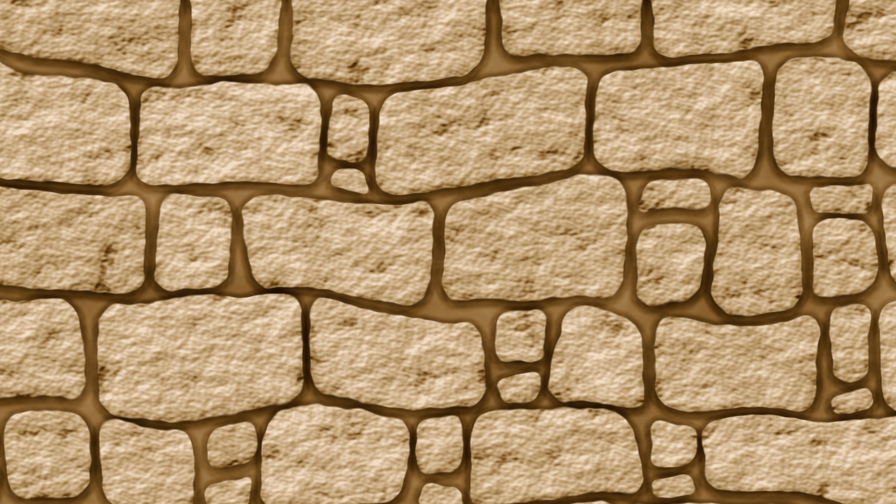
Write a Shadertoy shader that draws this texture.

```glsl
// A dry wall of rough sandstone blocks with dark, shadowed joints

float hash(vec2 p) {
    vec3 q = fract(p.xyx * 0.1031);
    q += dot(q, q.yzx + 33.33);
    return fract((q.x + q.y) * q.z);
}

vec2 gradient(vec2 cell) {
    float angle = 6.2832 * hash(cell);
    return vec2(cos(angle), sin(angle));
}

float noise(vec2 p) {
    vec2 i = floor(p), f = p - i;
    vec2 u = f * f * f * (f * (f * 6.0 - 15.0) + 10.0);
    vec2 e = vec2(1.0, 0.0);
    float low = mix(dot(gradient(i), f), dot(gradient(i + e), f - e), u.x);
    float high = mix(dot(gradient(i + e.yx), f - e.yx), dot(gradient(i + 1.0), f - 1.0), u.x);
    return mix(low, high, u.y);
}

// Rough stone relief, slightly stretched along the courses
float relief(vec2 p) {
    p *= vec2(12.0, 18.0);
    float sum = 0.0, amp = 1.0;
    for (int i = 0; i < 4; i++) {
        sum += amp * noise(p);
        p = mat2(0.98, 0.17, -0.17, 0.98) * p * 2.0 + 5.3;
        amp *= 0.66;
    }
    return sum;
}

// Jittered joint position between neighbouring cells
float joint(float i, float seed, float jitter) {
    return i + jitter * (hash(vec2(i, seed) + 60.0) - 0.5);
}

float findCell(float x, float seed, float jitter) {
    float i = floor(x);
    if (x < joint(i, seed, jitter)) return i - 1.0;
    return x > joint(i + 1.0, seed, jitter) ? i + 1.0 : i;
}

// Returns: distance to the stone, height within it (-1 to 1), random stone value
vec3 wall(vec2 p) {
    vec2 size = vec2(0.38, 0.212);
    float rough = 0.005 * noise(p * 14.0) + 0.004 * noise(p * 37.0);
    p += vec2(0.035, 0.07) * vec2(noise(p * 2.6), noise(p * 2.3 + 7.7));
    p.y += 0.016 * noise(p * 7.0 + 3.1);

    // Course and block
    float row = findCell(p.y / size.y, 3.0, 0.35);
    p.x += 0.9 * hash(vec2(row, 11.0) + 20.0);
    float col = findCell(p.x / size.x, row, 0.75);
    vec2 id = vec2(col, row) + 40.0;
    vec2 lo = size * vec2(joint(col, row, 0.75), joint(row, 3.0, 0.35));
    vec2 hi = size * vec2(joint(col + 1.0, row, 0.75), joint(row + 1.0, 3.0, 0.35));

    // Some blocks give up one end to a pair of small filler stones
    float pick = hash(id + 5.5);
    if (pick < 0.45 && hi.x - lo.x > 0.27) {
        float cut = hi.x - 0.1 - 0.13 * pick;
        if (p.x < cut) hi.x = cut;
        else {
            lo.x = cut;
            float split = mix(lo.y, hi.y, 0.3 + 0.9 * pick);
            if (p.y < split) { hi.y = split; id += 91.0; }
            else { lo.y = split; id += 173.0; }
        }
    }

    // Rounded quadrilateral with four tilted sides
    vec2 halfSize = 0.5 * (hi - lo);
    vec2 q = p - 0.5 * (lo + hi);
    vec2 s = q / halfSize;
    vec4 tilt = 0.024 * (vec4(hash(id + 1.3), hash(id + 2.7), hash(id + 4.1), hash(id + 6.9)) - 0.5);
    vec4 side = vec4(q, -q) - halfSize.xyxy + 0.005 + abs(tilt) + tilt * s.yxyx;
    float radius = min(0.04, 0.5 * min(halfSize.x, halfSize.y));
    vec2 e = max(side.xy, side.zw) + radius;
    float d = min(max(e.x, e.y), 0.0) + length(max(e, 0.0)) - radius;
    return vec3(d + rough, s.y, hash(id + 8.2));
}

// Sepia ramp from deep shadow (0) to lit stone (5 and a little above)
vec3 sepia(float tone) {
    vec3 ramp[6] = vec3[6](
        vec3(0.15, 0.08, 0.02), vec3(0.32, 0.20, 0.05), vec3(0.54, 0.38, 0.18),
        vec3(0.68, 0.55, 0.36), vec3(0.79, 0.67, 0.51), vec3(0.89, 0.79, 0.67));
    tone = clamp(tone, -0.4, 5.6);
    int i = int(clamp(floor(tone), 0.0, 4.0));
    return mix(ramp[i], ramp[i + 1], tone - float(i));
}

void mainImage(out vec4 fragColor, in vec2 fragCoord) {
    vec2 p = fragCoord / iResolution.y;
    vec3 stone = wall(p);

    // Stone face: light from the upper left, pits, worn rim
    float height = relief(p);
    float slope = height - relief(p + vec2(-0.003, 0.004));
    float face = 4.05 + 3.6 * slope + 0.7 * height + 0.5 * (stone.z - 0.5);
    face -= 1.1 * smoothstep(0.35, 0.8, -height);
    face += smoothstep(-0.02, 0.0, stone.x) * (0.7 * stone.y - 0.4);

    // Joint: darker the more stone surrounds it
    float shade = 0.0;
    for (int i = 0; i < 8; i++) {
        float a = 0.7854 * float(i);
        float d = wall(p + 0.016 * vec2(cos(a), sin(a)) + vec2(0.0, 0.005)).x;
        shade += smoothstep(0.005, -0.005, d) / 8.0;
    }
    float mortar = 2.3 - 2.8 * shade + 0.8 * noise(p * 6.0) + 0.3 * height;

    float edge = max(0.0025, 0.8 / iResolution.y);
    float cover = smoothstep(edge, -edge, stone.x);
    fragColor = vec4(mix(sepia(mortar), sepia(face), cover), 1.0);
}
```
